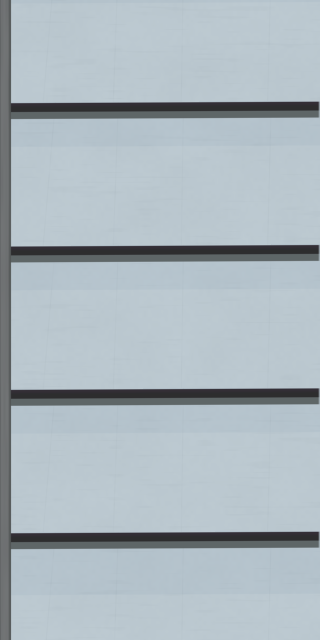
This pattern is drawn by a WebGL 1 fragment shader. Its source:

```glsl
precision highp float;
// Pale wall panels split by dark shadowed horizontal rails, with a grey post at the left.
uniform vec2 u_resolution;

// Lengths are fractions of the canvas height; depth runs downward.
const float PITCH = 0.2240;
const float FIRST_RAIL = 0.1589;
const float RAIL_TILT = 0.005;
const float DARK_DEPTH = 0.0150;
const float RAIL_DEPTH = 0.0260;
const float SHADE_DEPTH = 0.0695;
const float LAST_SHADE_DEPTH = 0.0980;
const float LAST_ROW = 3.0;
const float POST_WIDTH = 0.0172;
const float RAIL_END = 0.4980;
const float SOFTNESS = 0.0012;
const float SEAM_WIDTH = 0.0011;

const vec3 PANEL = vec3(0.732, 0.783, 0.813);
const vec3 PANEL_SHADE = vec3(0.708, 0.764, 0.800);
const vec3 RAIL_TOP = vec3(0.200, 0.180, 0.210);
const vec3 RAIL_CORE = vec3(0.175, 0.175, 0.182);
const vec3 RAIL_LIP = vec3(0.370, 0.400, 0.405);
const vec3 POST = vec3(0.435, 0.445, 0.450);
const vec3 POST_EDGE = vec3(0.320, 0.335, 0.335);

float hash(vec2 p) {
  p = fract(p * vec2(0.1031, 0.1137));
  p += dot(p, p.yx + 33.33);
  return fract((p.x + p.y) * p.x * 17.0);
}

float noise(vec2 p) {
  vec2 cell = floor(p);
  vec2 f = fract(p);
  f = f * f * (3.0 - 2.0 * f);
  return mix(mix(hash(cell), hash(cell + vec2(1.0, 0.0)), f.x),
             mix(hash(cell + vec2(0.0, 1.0)), hash(cell + 1.0), f.x), f.y);
}

float edge(float limit, float value) {
  float blur = max(SOFTNESS, 0.6 / u_resolution.y);
  return smoothstep(limit - blur, limit + blur, value);
}

// Faint upright joint, leaning with depth.
float seam(float x, float center, float lean, float depth) {
  float offset = abs(x - center + lean * (depth - 0.5 * PITCH));
  return 1.0 - smoothstep(0.0, SEAM_WIDTH + 0.5 / u_resolution.y, offset);
}

vec3 panelColor(vec2 p, float depth, float row) {
  float shadeDepth = row > LAST_ROW - 0.5 ? LAST_SHADE_DEPTH : SHADE_DEPTH;
  vec3 color = mix(PANEL_SHADE, PANEL, edge(shadeDepth, depth));
  float joints = seam(p.x, 0.077, 0.085, depth)
               + seam(p.x, 0.181, 0.035, depth)
               + seam(p.x, 0.285, 0.015, depth)
               + seam(p.x, 0.421, 0.025, depth);
  float wear = noise(vec2(p.x * 35.0, p.y * 90.0) + row * 7.0);
  color -= 0.014 * joints * (0.4 + 0.8 * wear);

  // Broad mottling and thin broken horizontal scuffs.
  color += 0.012 * (noise(p * 18.0 + row * 11.0) - 0.5);
  color += 0.007 * (noise(p * 150.0) - 0.5);
  float scuff = smoothstep(0.72, 0.95, noise(vec2(p.x * 22.0, p.y * 260.0)));
  return color - 0.010 * scuff;
}

vec3 railColor(float depth) {
  vec3 dark = mix(RAIL_TOP, RAIL_CORE, smoothstep(0.003, 0.009, depth));
  return mix(dark, RAIL_LIP, edge(DARK_DEPTH, depth));
}

vec3 postColor(vec2 p) {
  float across = p.x / POST_WIDTH;
  float streak = noise(vec2(across * 5.0, p.y * 14.0)) - 0.5;
  vec3 color = mix(POST, POST_EDGE, smoothstep(0.68, 0.96, across));
  color -= 0.05 * (1.0 - smoothstep(0.0, 0.15, across));
  return color + 0.025 * streak;
}

void main() {
  vec2 p = gl_FragCoord.xy / u_resolution.y;
  float drop = 1.0 - p.y - FIRST_RAIL + RAIL_TILT * (p.x - 0.25);
  float row = floor(drop / PITCH);
  float depth = drop - row * PITCH;

  vec3 color = panelColor(p, depth, row);
  float rail = smoothstep(0.0, 2.0 * SOFTNESS, depth) * (1.0 - edge(RAIL_DEPTH, depth));
  rail *= 1.0 - 0.7 * edge(RAIL_END, p.x);
  color = mix(color, railColor(depth), rail);
  color = mix(postColor(p), color, edge(POST_WIDTH, p.x));
  gl_FragColor = vec4(color, 1.0);
}
```
